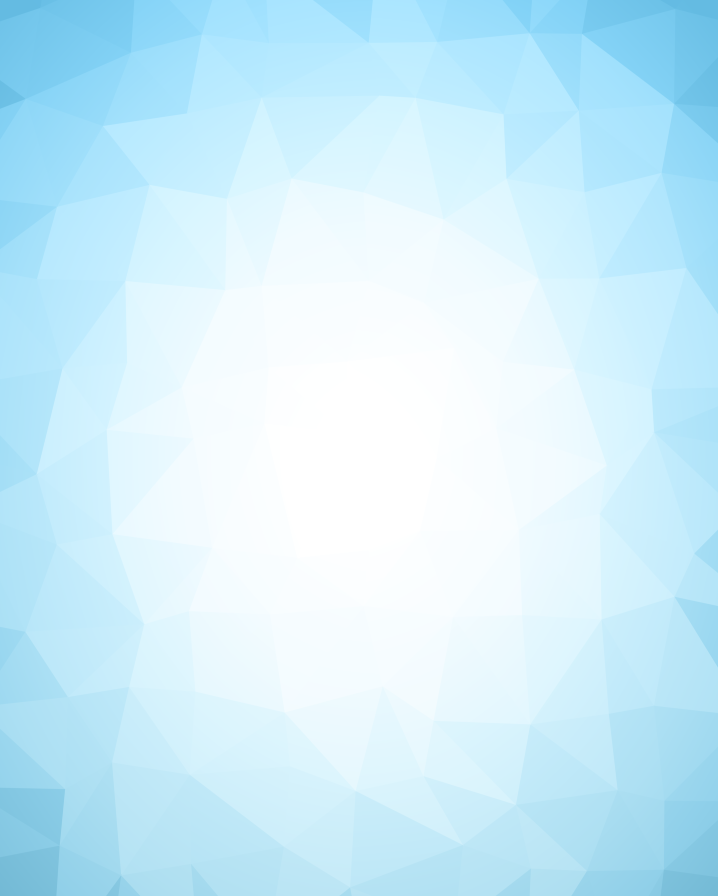
Give the GLSL for this background, as a Shadertoy shader.

```glsl
// Low-poly backdrop: pale blue facets around a soft white central glow.

const vec2  GRID        = vec2(9.16, 10.67); // facet cells across the canvas
const vec2  GRID_SHIFT  = vec2(0.60, 0.32);  // position of the first vertex, in cells
const float JITTER      = 0.31;              // vertex displacement, in cells
const float FLATNESS    = 0.58;              // 0 = smooth gradient, 1 = flat facets
const float VARIATION   = 0.065;             // random shade per facet
const vec2  GLOW_CENTER = vec2(0.505, 0.485);
const vec2  GLOW_RADIUS = vec2(0.50, 0.50);
const vec3  TOP_TINT    = vec3(-0.055, 0.010, 0.055); // cyan above, grey below

// Glow ramp: colours and the radii at which they are reached
const int STOPS = 7;
const vec3 RAMP[STOPS] = vec3[](
    vec3(1.00, 1.00, 1.00), vec3(0.95, 0.985, 1.00), vec3(0.85, 0.96, 1.00),
    vec3(0.75, 0.92, 0.99), vec3(0.66, 0.88, 0.97), vec3(0.54, 0.82, 0.94),
    vec3(0.42, 0.73, 0.86));
const float REACH[STOPS] = float[](0.18, 0.52, 0.72, 0.89, 1.05, 1.20, 1.38);

vec2 hash2(vec2 p) {
    vec3 q = fract(p.xyx * vec3(0.1031, 0.1030, 0.0973));
    q += dot(q, q.yzx + 33.33);
    return fract((q.xx + q.yz) * q.zy);
}

vec2 vertexAt(vec2 cell) {
    return cell + JITTER * (2.0 * hash2(cell + 17.0) - 1.0);
}

float cross2(vec2 a, vec2 b) { return a.x * b.y - a.y * b.x; }

// Signed distance to the line a-b, positive on its left
float edgeDistance(vec2 p, vec2 a, vec2 b) {
    return cross2(b - a, p - a) / length(b - a);
}

// Positive inside the triangle
float triangleDistance(vec2 p, vec2 a, vec2 b, vec2 c) {
    float winding = sign(cross2(b - a, c - a));
    vec3 d = winding * vec3(edgeDistance(p, a, b),
                            edgeDistance(p, b, c),
                            edgeDistance(p, c, a));
    return min(d.x, min(d.y, d.z));
}

vec3 glowColor(vec2 uv, float shade) {
    float radius = length((uv - GLOW_CENTER) / GLOW_RADIUS);
    float edge = smoothstep(0.3, 1.2, radius);
    radius += shade * edge;
    vec3 color = RAMP[0];
    for (int i = 1; i < STOPS; i++) {
        float t = (radius - REACH[i - 1]) / (REACH[i] - REACH[i - 1]);
        color = mix(color, RAMP[i], clamp(t, 0.0, 1.0));
    }
    return color + TOP_TINT * (uv.y - 0.5) * edge;
}

// Facet colour in rgb, antialiased coverage in a
vec4 facet(vec2 p, vec2 a, vec2 b, vec2 c, float pixel) {
    float coverage = smoothstep(-pixel, pixel, triangleDistance(p, a, b, c));
    vec2 center = (a + b + c) / 3.0;
    float shade = VARIATION * (2.0 * hash2(center * 7.3 + 50.0).x - 1.0);
    vec2 uv = (mix(p, center, FLATNESS) + GRID_SHIFT) / GRID;
    return vec4(glowColor(uv, shade) * coverage, coverage);
}

void mainImage(out vec4 fragColor, in vec2 fragCoord) {
    vec2 uv = fragCoord / iResolution.xy;
    vec2 p = uv * GRID - GRID_SHIFT;
    float pixel = 0.7 * GRID.y / iResolution.y;

    // Faint smooth base fills any gap between facets
    vec4 sum = vec4(glowColor(uv, 0.0), 1.0) * 0.001;

    // Split each nearby quad along its shorter diagonal
    for (int y = -1; y <= 1; y++) {
        for (int x = -1; x <= 1; x++) {
            vec2 cell = floor(p) + vec2(x, y);
            vec2 a = vertexAt(cell);
            vec2 b = vertexAt(cell + vec2(1, 0));
            vec2 c = vertexAt(cell + vec2(1, 1));
            vec2 d = vertexAt(cell + vec2(0, 1));
            if (distance(a, c) < distance(b, d)) {
                sum += facet(p, a, b, c, pixel) + facet(p, a, c, d, pixel);
            } else {
                sum += facet(p, a, b, d, pixel) + facet(p, b, c, d, pixel);
            }
        }
    }
    fragColor = vec4(clamp(sum.rgb / sum.a, 0.0, 1.0), 1.0);
}
```
